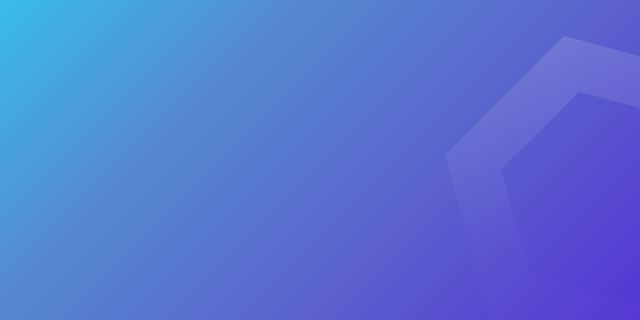
Give the GLSL for this background, as a Shadertoy shader.

```glsl
float hexagonDistance(vec2 p, float apothem) {
    p = abs(p);
    return max(p.x, dot(p, vec2(0.5, 0.8660254))) - apothem;
}

vec3 diagonalGradient(float t) {
    vec3 cyan = vec3(0.22, 0.74, 0.905);
    vec3 azure = vec3(0.33, 0.545, 0.815);
    vec3 indigo = vec3(0.357, 0.38, 0.805);
    vec3 violet = vec3(0.33, 0.21, 0.83);
    vec3 color = mix(cyan, azure, clamp(t / 0.3, 0.0, 1.0));
    color = mix(color, indigo, clamp((t - 0.3) / 0.35, 0.0, 1.0));
    return mix(color, violet, clamp((t - 0.65) / 0.35, 0.0, 1.0));
}

void mainImage(out vec4 fragColor, in vec2 fragCoord) {
    vec2 p = fragCoord / iResolution.y;
    float aspect = iResolution.x / iResolution.y;
    float pixel = 1.0 / iResolution.y;

    // Background from the upper left to the lower right
    vec3 color = diagonalGradient((p.x + 1.0 - p.y) / (aspect + 1.0));

    // Hexagonal ring, turned so one side faces the upper left
    vec2 q = p - vec2(aspect - 0.102, 0.3815);
    q = vec2(q.x - q.y, q.x + q.y) * 0.7071068;
    float outer = hexagonDistance(q, 0.454);
    float inner = hexagonDistance(q, 0.2974);
    float ring = smoothstep(-0.7 * pixel, 0.7 * pixel, -max(outer, -inner));

    // White tint fading toward the bottom
    float fade = clamp((p.y - 0.22) / 0.67, 0.0, 1.0);
    color = mix(color, vec3(1.0), ring * mix(0.012, 0.125, fade));

    fragColor = vec4(color, 1.0);
}
```
